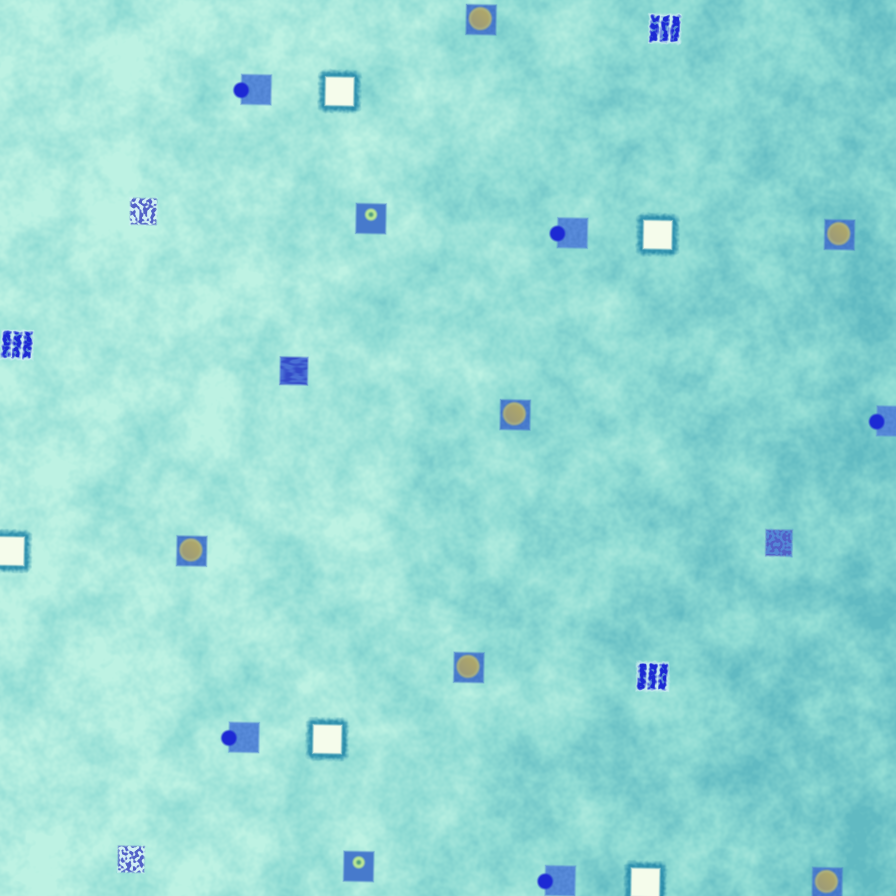
A Shadertoy shader for this pattern:

```glsl
// Mottled aqua wash scattered with small square tokens on a tilted half-drop lattice.

// Lattice: columns are the sideways (half-drop) step and the upward step
const mat2 LATTICE = mat2(0.723, 0.353, 0.0137, 0.723);
const float TILT = 0.02;
const float TILE_HALF = 0.0168;
const float EDGE_SOFTNESS = 0.0019;

// Wash
const float MOTTLE_SCALE = 11.0;
const float MOTTLE_GAIN = 0.76;
const float MOTTLE_AMOUNT = 0.37;
const vec3 AQUA_DEEP = vec3(0.38, 0.73, 0.76);
const vec3 AQUA_MID = vec3(0.56, 0.86, 0.83);
const vec3 AQUA_PALE = vec3(0.74, 0.95, 0.89);

// Inks
const vec3 BLUE = vec3(0.28, 0.48, 0.80);
const vec3 SOFT_BLUE = vec3(0.33, 0.53, 0.84);
const vec3 DEEP_BLUE = vec3(0.11, 0.16, 0.83);
const vec3 TEAL = vec3(0.20, 0.58, 0.69);
const vec3 IVORY = vec3(0.96, 0.99, 0.92);
const vec3 ICE = vec3(0.82, 0.94, 0.96);
const vec3 OCHRE = vec3(0.65, 0.63, 0.44);
const vec3 LIME = vec3(0.72, 0.90, 0.58);

// Token kinds
const int COIN = 0, BARS = 1, DOT = 2, FRAME = 3, SPECKS = 4, RING = 5;

// One lattice cell: position and kind (6 is a streaked tile)
const int TOKEN_COUNT = 11;
const vec3 TOKENS[TOKEN_COUNT] = vec3[TOKEN_COUNT](
    vec3(0.537, 0.978, 0), vec3(0.742, 0.968, 1), vec3(0.286, 0.900, 2),
    vec3(0.379, 0.898, 3), vec3(0.160, 0.764, 4), vec3(0.414, 0.756, 5),
    vec3(0.639, 0.740, 2), vec3(0.734, 0.738, 3), vec3(0.937, 0.738, 0),
    vec3(0.328, 0.586, 6), vec3(0.575, 0.537, 0));

vec2 gradientAt(vec2 cell) {
    vec3 h = fract(cell.xyx * vec3(0.1031, 0.1030, 0.0973));
    h += dot(h, h.yzx + 33.33);
    float angle = 6.2832 * fract((h.x + h.y) * h.z);
    return vec2(cos(angle), sin(angle));
}

float gradientNoise(vec2 p) {
    vec2 i = floor(p), f = p - i;
    vec2 u = f * f * f * (f * (f * 6.0 - 15.0) + 10.0);
    vec2 e = vec2(0, 1);
    return mix(mix(dot(gradientAt(i), f), dot(gradientAt(i + e.yx), f - e.yx), u.x),
               mix(dot(gradientAt(i + e), f - e), dot(gradientAt(i + 1.0), f - 1.0), u.x), u.y);
}

float fbm(vec2 p) {
    float sum = 0.0, amplitude = 1.0;
    for (int i = 0; i < 5; i++) {
        sum += amplitude * gradientNoise(p);
        p = mat2(1.6, 1.2, -1.2, 1.6) * p + 17.3;
        amplitude *= MOTTLE_GAIN;
    }
    return sum;
}

float box(vec2 p, vec2 halfSize) {
    vec2 d = abs(p) - halfSize;
    return length(max(d, 0.0)) + min(max(d.x, d.y), 0.0);
}

float fill(float d) {
    float w = max(EDGE_SOFTNESS, 0.75 / iResolution.y);
    return smoothstep(w, -w, d);
}

vec3 wash(vec2 p) {
    float light = 0.83 - 0.52 * smoothstep(0.1, 1.1, p.x) - 0.12 * p.x * (1.0 - p.y);
    light = clamp(light + MOTTLE_AMOUNT * fbm(p * MOTTLE_SCALE), 0.0, 1.0);
    return light < 0.5 ? mix(AQUA_DEEP, AQUA_MID, light * 2.0)
                       : mix(AQUA_MID, AQUA_PALE, light * 2.0 - 1.0);
}

vec3 paintToken(vec3 col, vec2 q, int kind, vec2 cell) {
    vec2 seed = q + cell * 0.37;
    float rough = gradientNoise(seed * 230.0);
    float tile = fill(box(q, vec2(TILE_HALF)));

    if (kind == COIN) {
        vec2 c = q - vec2(-0.0010, 0.0012);
        col = mix(col, BLUE + 0.04 * rough, tile);
        vec3 metal = OCHRE + 2.5 * (c.x + c.y) * vec3(1.0, 0.7, -0.8);
        metal = mix(metal, vec3(0.68, 0.74, 0.56), 0.5 * smoothstep(0.008, 0.012, length(c)));
        return mix(col, metal, fill(length(c) - 0.0128));
    }
    if (kind == BARS) {
        // Ragged bars with bright flecks on a pale ground
        float index = clamp(round(q.x / 0.0118), -1.0, 1.0);
        vec2 b = q - vec2(index * 0.0118 + 0.06 * q.y, 0.0);
        float bar = fill(box(b, vec2(0.0028, 0.0130)) - 0.0013 + 0.0024 * rough);
        col = mix(col, ICE, 0.85 * fill(box(q, vec2(0.0180, 0.0165)) + 0.002 * rough));
        return mix(col, mix(DEEP_BLUE, SOFT_BLUE, smoothstep(0.0, 0.4, rough)), bar);
    }
    if (kind == DOT) {
        col = mix(col, SOFT_BLUE + 0.04 * rough, tile);
        return mix(col, DEEP_BLUE, fill(length(q + vec2(0.0168, 0.001)) - 0.0085));
    }
    if (kind == FRAME) {
        float d = box(q, vec2(0.0160));
        col = mix(col, TEAL + 0.06 * rough, smoothstep(0.0098, 0.0025, d + 0.0015 * rough));
        return mix(col, IVORY, fill(d));
    }
    if (kind == SPECKS) {
        // Alternate columns are inked more densely
        float dense = mod(cell.x, 2.0);
        vec3 ground = mix(ICE, SOFT_BLUE, dense);
        vec3 ink = mix(ground, vec3(0.32, 0.38, 0.78), smoothstep(-0.18, 0.18, rough));
        return mix(col, ink, fill(box(q, vec2(0.0148)) + 0.001 * rough));
    }
    if (kind == RING) {
        float r = length(q - vec2(0.0, 0.0045));
        col = mix(col, BLUE, tile);
        col = mix(col, LIME, fill(r - 0.0066));
        return mix(col, vec3(0.32, 0.62, 0.50), fill(r - 0.0024));
    }
    float streak = gradientNoise(seed * vec2(90.0, 240.0));
    vec3 ink = mix(vec3(0.29, 0.44, 0.84), vec3(0.20, 0.29, 0.78), smoothstep(-0.3, 0.4, streak));
    return mix(col, ink, fill(box(q, vec2(0.0155))));
}

void mainImage(out vec4 fragColor, in vec2 fragCoord) {
    vec2 p = fragCoord / iResolution.y;
    vec3 col = wash(p);
    mat2 toLattice = inverse(LATTICE);
    mat2 tilt = mat2(cos(TILT), sin(TILT), -sin(TILT), cos(TILT));

    // Nearest lattice copy of each token
    for (int i = 0; i < TOKEN_COUNT; i++) {
        vec2 offset = p - TOKENS[i].xy;
        vec2 cell = round(toLattice * offset);
        vec2 q = tilt * (offset - LATTICE * cell);
        if (max(abs(q.x), abs(q.y)) < 0.04) col = paintToken(col, q, int(TOKENS[i].z), cell);
    }
    fragColor = vec4(clamp(col, 0.0, 1.0), 1.0);
}
```
